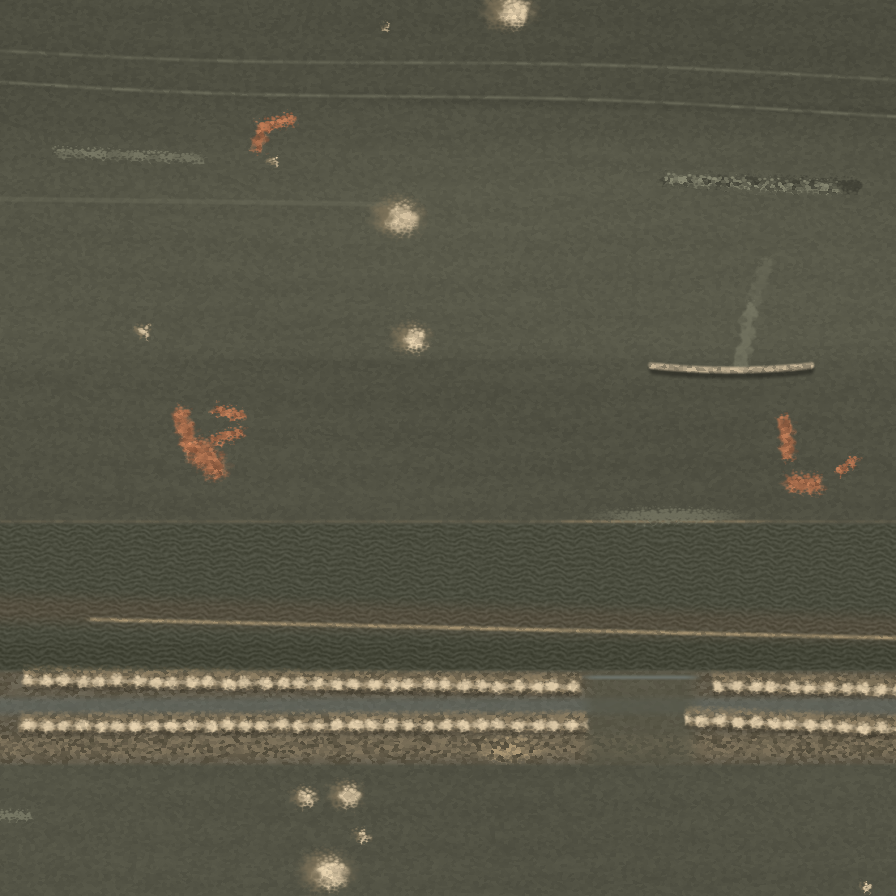
This texture is drawn by a Shadertoy shader. Its source:

```glsl
#define TAN vec3(.58, .51, .39)
#define CHALK vec3(.90, .82, .68)
#define CLAY vec3(.66, .42, .29)
#define SAGE vec3(.49, .49, .41)
#define SLATE vec3(.38, .40, .37)
#define GRAIN .032
#define RAGGED .011
#define FURROWS 1020.
#define BEAD_GAP .0203

// Bright spots: centre and radius
const vec3 SPOTS[11] = vec3[11](
  vec3(.574, .986, .021), vec3(.45, .756, .021), vec3(.463, .621, .016),
  vec3(.163, .629, .007), vec3(.307, .819, .005), vec3(.432, .969, .004),
  vec3(.342, .109, .011), vec3(.39, .111, .015), vec3(.405, .066, .007),
  vec3(.37, .025, .022), vec3(.966, .009, .005));

// Bare clay strokes: both ends, then half widths
const vec4 SCARS[9] = vec4[9](
  vec4(.322, .866, .297, .86), vec4(.292, .857, .288, .835),
  vec4(.201, .536, .212, .504), vec4(.224, .495, .24, .479),
  vec4(.242, .543, .267, .536), vec4(.238, .508, .267, .518),
  vec4(.876, .529, .878, .494), vec4(.884, .461, .91, .459),
  vec4(.954, .486, .936, .474));
const float WIDTHS[9] = float[9](.009, .01, .014, .02, .008, .008, .011, .014, .006);

vec3 color;

void paint(vec3 tint, float amount) {
  color = mix(color, tint, clamp(amount, 0., 1.));
}

vec2 hash2(vec2 p) {
  vec3 v = fract(p.xyx * vec3(.1031, .103, .0973));
  v += dot(v, v.yzx + 33.3);
  return fract((v.xx + v.yz) * v.zy);
}

// Cellular noise: nearest distance and the id of that cell
vec2 cells(vec2 p) {
  vec2 nearest = vec2(9, 0);
  for (int k = 0; k < 9; k++) {
    vec2 cell = floor(p) + vec2(k % 3, k / 3) - 1., h = hash2(cell + 17.);
    float d = length(cell + h - p);
    if (d < nearest.x) nearest = vec2(d, fract(h.x * 7.3 + h.y * 3.1));
  }
  return nearest;
}

float streak(vec2 p, vec4 ends, float width) {
  vec2 ab = ends.zw - ends.xy, ap = p - ends.xy;
  float d = length(ap - ab * clamp(dot(ap, ab) / dot(ab, ab), 0., 1.));
  return 1. - smoothstep(width * .3, width, d);
}

float blob(vec2 p, vec2 centre, vec2 radius) {
  return 1. - smoothstep(.4, 1.2, length((p - centre) / radius));
}

float band(float v, float low, float high, float soft) {
  return smoothstep(low - soft, low + soft, v) * (1. - smoothstep(high - soft, high + soft, v));
}

// Pale heaps joined by a thin ridge, inside a dusty verge
void beadRow(vec2 p, vec4 ends, float grit) {
  float span = band(p.x, ends.x, ends.z, .003);
  float y = p.y - mix(ends.y, ends.w, (p.x - ends.x) / (ends.z - ends.x));
  float column = p.x / BEAD_GAP;
  vec2 h = hash2(vec2(floor(column), floor(ends.y * 90.)));
  float x = (fract(column) - .5 + (h.x - .5) * .25) * BEAD_GAP;
  paint(TAN, span * band(y, -.008, .014, .005) * (.15 + .7 * grit));
  paint(color * .72, span * band(y, -.011, -.006, .002) * .7);
  paint(CHALK * .84, span * band(y, -.002, .002, .002) * .6);
  paint(CHALK, span * blob(vec2(x, y), vec2(0, .003 * (.5 - h.y)), vec2(.0085, .0075)) * (.7 + .3 * grit));
}

void mainImage(out vec4 fragColor, in vec2 fragCoord) {
  vec2 p = fragCoord / iResolution.xy;
  vec2 grain = cells(p * vec2(210, 290)), clump = cells(p * 95. + 40.);
  vec2 q = p + RAGGED * (vec2(clump.x, grain.x) - .45);
  float broken = .35 + .65 * clump.y;

  // Broad soil tone with long horizontal wisps
  float tone = .337 - .032 * smoothstep(.8, .92, p.y) - .018 * band(p.y, .41, .599, .003);
  tone -= .012 * (1. - smoothstep(.14, .16, p.y));
  tone += .016 * blob(p, vec2(.72, .7), vec2(.42, .15));
  tone += .005 * sin(p.x * 6. + 1.5 * sin(p.y * 13.));
  tone += .004 * sin(p.y * 150. + p.x * 4. + 2. * sin(p.x * 5.));
  tone -= .025 * band(p.y + .03 * p.x, .898, .91, .005) * smoothstep(.2, .6, p.x);
  color = vec3(1, 1, .83) * (tone + GRAIN * (grain.y - .5) + .012 * (clump.x - .45));

  // Thin tracks across the upper field
  float bend = p.y + .004 * sin(p.x * 7.) + .03 * p.x;
  paint(SAGE, .6 * broken * band(bend, .942, .945, .002));
  paint(SAGE, .7 * broken * band(bend + .006 * p.x, .907, .91, .002));
  paint(SAGE, .25 * streak(p, vec4(0, .778, .44, .772), .004));

  // Ditches and their spoil
  paint(SAGE, .85 * broken * streak(q, vec4(.062, .83, .222, .823), .006));
  paint(color * .7, .8 * streak(q, vec4(.742, .799, .955, .792), .01));
  paint(SAGE * 1.1, grain.y * streak(q, vec4(.745, .8, .932, .79), .009));
  paint(SAGE, .6 * streak(q, vec4(.828, .594, .838, .655), .01));
  paint(SAGE, .3 * streak(q, vec4(.838, .655, .855, .705), .01));
  vec2 sag = p + vec2(0, .005 - .63 * (p.x - .816) * (p.x - .816));
  paint(color * .65, streak(sag, vec4(.73, .588, .903, .588), .009));
  paint(CHALK * .88, (.5 + .5 * grain.y) * streak(sag, vec4(.727, .592, .905, .592), .0055));
  paint(SAGE, .8 * streak(q, vec4(0, .09, .031, .089), .006));

  // Planted strip with fine wavy furrows
  float furrow = sin((p.y + .07 * p.x) * FURROWS + 2.2 * sin(p.x * 190.) + 5. * clump.x);
  vec3 planted = vec3(.292, .3, .245) + .027 * furrow + .05 * (grain.x - .45);
  planted += vec3(.04, .01, .005) * band(p.y + .022 * p.x, .306, .335, .012);
  planted -= .025 * band(p.y, .25, .285, .01);
  paint(planted, band(p.y, .252, .415, .002));
  paint(TAN, band(p.y, .4165, .4195, .0015) * broken * (.25 + .6 * band(p.x, .63, .85, .02)));
  paint(SAGE, .65 * blob(q, vec2(.745, .424), vec2(.085, .008)));
  paint(TAN * 1.25, (.4 + .45 * grain.y) * smoothstep(.09, .11, p.x) * band(p.y + .023 * p.x, .309, .313, .002));

  // Dusty strip carrying the heaps
  float verge = band(p.y, .147, .25, .003), gap = verge * band(p.x, .655, .775, .012);
  paint(vec3(.375, .35, .285) + .11 * (grain.y - .5), verge);
  paint(SLATE, .75 * band(p.y, .203, .221, .006));
  paint(TAN, .55 * grain.y * band(p.y, .155, .179, .006));
  paint(vec3(.33, .33, .27), .65 * gap);
  paint(SLATE * 1.1, gap * band(p.y, .242, .246, .002));
  paint(TAN * 1.2, grain.y * blob(q, vec2(.57, .164), vec2(.038, .015)));
  vec2 heap = mix(p, q, .4);
  beadRow(heap, vec4(.026, .241, .648, .233), grain.y);
  beadRow(heap, vec4(.795, .235, 1.02, .23), grain.y);
  beadRow(heap, vec4(.022, .19, .655, .191), grain.y);
  beadRow(heap, vec4(.765, .197, 1.02, .185), grain.y);

  // Clay scars
  for (int i = 0; i < 9; i++)
    paint(CLAY * (.72 + .35 * grain.y + .25 * clump.x), .9 * streak(q, SCARS[i], WIDTHS[i]));

  // Chalk spots with a dusty halo
  for (int i = 0; i < 11; i++) {
    vec3 s = SPOTS[i];
    paint(TAN, .6 * blob(q, s.xy - vec2(.3, -.1) * s.z, vec2(1.5, 1.15) * s.z));
    paint(CHALK * (.85 + .2 * grain.y), blob(q, s.xy, s.zz * .85) * (.65 + .35 * clump.y));
  }
  fragColor = vec4(color, 1);
}
```
